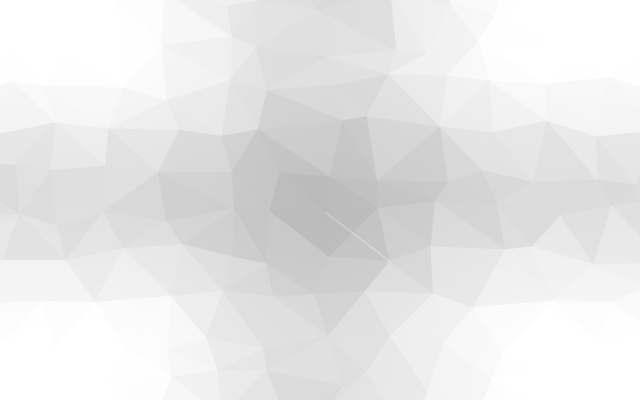
This background is drawn by a Shadertoy shader. Its source:

```glsl
// Low-poly backdrop: a jittered lattice is split into triangles, and each
// facet takes a flat grey from two soft crossing bands that add up at the
// centre. Lengths are in canvas heights, measured from the canvas centre.

const vec2  CELL          = vec2(0.135, 0.105);   // lattice spacing
const vec2  LATTICE_SHIFT = vec2(0.017, -0.033);  // position of vertex (0, 0)
const float JITTER        = 0.64;                 // vertex scatter, in cells
const vec2  BAND_CENTRE   = vec2(0.008, 0.0);
const vec2  BAND_REACH    = vec2(0.50, 0.335);    // half widths: upright, level
const vec2  BAND_DEPTH    = vec2(0.137, 0.140);   // darkening of each band
const float FACET_VARIETY = 0.034;                // random tone per facet
const float FACET_SLOPE   = 0.18;                 // gradient inside a facet
const float DIAGONAL_BIAS = 1.08;                 // favours falling diagonals
const float GLINT_WIDTH   = 0.0012;
const float GLINT_LIGHT   = 0.07;

vec2 hash22(vec2 p) {
    vec3 q = fract(vec3(p.xyx) * vec3(0.1031, 0.1030, 0.0973));
    q += dot(q, q.yzx + 33.33);
    return fract((q.xx + q.yz) * q.zy);
}

// Lattice vertex; the scatter calms down towards the middle.
vec2 vertexAt(vec2 id) {
    float scatter = JITTER * smoothstep(-0.3, 2.5, length(id));
    vec2 offset = (hash22(id + 57.0) - 0.5) * scatter;
    return LATTICE_SHIFT + (id + offset) * CELL;
}

// Darkening by the two crossing bands.
float bandShade(vec2 p) {
    vec2 t = clamp(abs(p - BAND_CENTRE) / BAND_REACH, 0.0, 1.0);
    vec2 falloff = 1.0 - mix(t, smoothstep(0.0, 1.0, t), 0.6);
    return dot(falloff, BAND_DEPTH);
}

// Signed distance to the line a-b, positive on its left.
float leftOf(vec2 p, vec2 a, vec2 b) {
    vec2 along = normalize(b - a);
    return dot(p - a, vec2(-along.y, along.x));
}

// Grey weighted by coverage, and the coverage, of a counterclockwise facet.
vec2 facet(vec2 p, vec2 a, vec2 b, vec2 c, float seed, float pixel) {
    float inside = min(leftOf(p, a, b), min(leftOf(p, b, c), leftOf(p, c, a)));
    float coverage = clamp(inside / pixel + 0.5, 0.0, 1.0);
    float shade = bandShade(mix((a + b + c) / 3.0, p, FACET_SLOPE));
    shade += (seed - 0.5) * FACET_VARIETY * smoothstep(0.0, 0.08, shade);
    return vec2(1.0 - max(shade, 0.0), 1.0) * coverage;
}

float segmentDistance(vec2 p, vec2 a, vec2 b) {
    vec2 ab = b - a;
    float h = clamp(dot(p - a, ab) / dot(ab, ab), 0.0, 1.0);
    return length(p - a - ab * h);
}

void mainImage(out vec4 fragColor, in vec2 fragCoord) {
    float pixel = 1.0 / iResolution.y;
    vec2 p = (fragCoord - 0.5 * iResolution.xy) * pixel;
    vec2 home = floor((p - LATTICE_SHIFT) / CELL);

    // Gather the facets of the surrounding cells.
    vec2 total = vec2(0.0);
    for (int j = -1; j <= 1; j++) {
        for (int i = -1; i <= 1; i++) {
            vec2 id = home + vec2(i, j);
            vec2 a = vertexAt(id);
            vec2 b = vertexAt(id + vec2(1.0, 0.0));
            vec2 c = vertexAt(id + vec2(0.0, 1.0));
            vec2 d = vertexAt(id + vec2(1.0, 1.0));
            vec2 seed = hash22(id + 191.0);

            // Cut each cell along its shorter diagonal.
            if (distance(b, c) < DIAGONAL_BIAS * distance(a, d)) {
                total += facet(p, a, b, c, seed.x, pixel);
                total += facet(p, b, d, c, seed.y, pixel);
            } else {
                total += facet(p, a, b, d, seed.x, pixel);
                total += facet(p, a, d, c, seed.y, pixel);
            }
        }
    }
    float grey = total.x / max(total.y, 0.001);

    // Fine bright seam beside the centre.
    float seam = segmentDistance(p, vertexAt(vec2(0.0)), vertexAt(vec2(1.0, -1.0)));
    grey += GLINT_LIGHT * (1.0 - smoothstep(0.0, GLINT_WIDTH + pixel, seam));

    fragColor = vec4(vec3(min(grey, 1.0)), 1.0);
}
```
